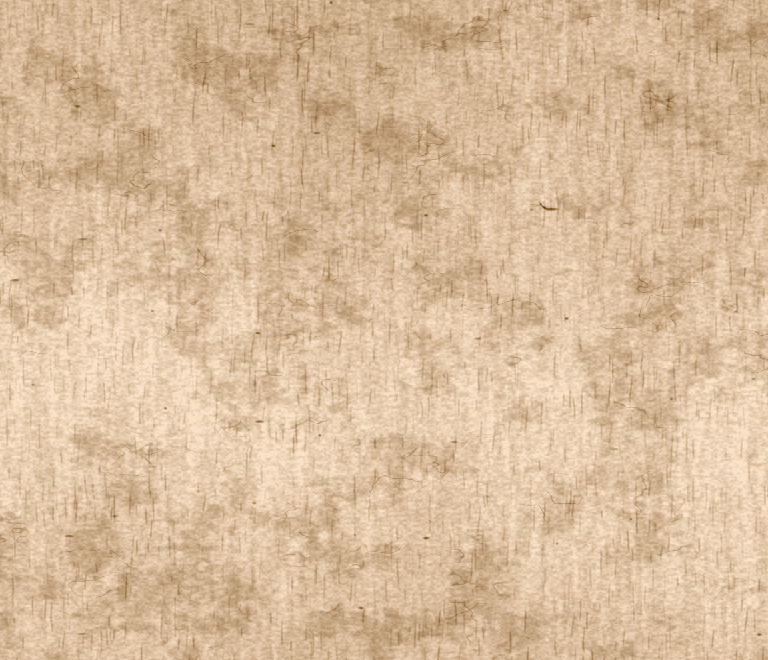
This texture is drawn by a WebGL 2 fragment shader. Its source:

```glsl
#version 300 es
precision highp float;
// Pale parchment with an upright grain: a soft light band, brown mottling,
// short dark vertical fibres, thin broken veins and a few specks.
// All layers add to one tone value, which is then mapped to a tan colour ramp.

#define BASE_TONE 0.19
#define BAND_LIGHT 0.46
#define BLOTCH_DEPTH 0.46
#define FIBRE_DEPTH 0.58
#define VEIN_DEPTH 0.55
#define GRAIN_DEPTH 0.42
#define FIBRE_CELL vec2(0.0165, 0.062)
#define FIBRE_WIDTH 0.0011
#define SPECK_CELL 0.15
#define MID_TAN vec3(0.850, 0.737, 0.610)
#define TAN_RANGE vec3(0.21, 0.24, 0.28)

uniform vec2 u_resolution;
out vec4 fragColor;

// Integer hash of a lattice cell, 0 to 1
float hash(vec2 cell, float seed) {
    uvec2 c = uvec2(ivec2(cell) + 4096);
    uint h = c.x * 1597334677u ^ c.y * 3812015801u ^ uint(seed) * 2654435769u;
    h = (h ^ (h >> 16)) * 2246822519u;
    h = (h ^ (h >> 13)) * 3266489917u;
    return float((h ^ (h >> 16)) >> 8) / 16777216.0;
}

float noise(vec2 p, float seed) {
    vec2 i = floor(p), f = fract(p);
    f = f * f * (3.0 - 2.0 * f);
    return mix(mix(hash(i, seed), hash(i + vec2(1, 0), seed), f.x),
               mix(hash(i + vec2(0, 1), seed), hash(i + vec2(1, 1), seed), f.x), f.y);
}

float fbm(vec2 p, float seed) {
    float sum = 0.0, amp = 0.533;
    for (int i = 0; i < 4; i++) {
        sum += amp * noise(p, seed + float(i));
        p = mat2(1.9, 0.5, -0.5, 1.9) * p + 3.7;
        amp *= 0.5;
    }
    return sum;
}

// Short, slightly slanted upright strokes, one at most per cell
float fibres(vec2 p, float seed, float pixel) {
    vec2 home = floor(p / FIBRE_CELL);
    float ink = 0.0;
    for (int y = -1; y <= 1; y++)
    for (int x = -1; x <= 1; x++) {
        vec2 cell = home + vec2(x, y);
        if (hash(cell, seed) > 0.68) continue;
        vec2 centre = (cell + vec2(hash(cell, seed + 1.0), hash(cell, seed + 2.0))) * FIBRE_CELL;
        vec2 d = p - centre;
        d.x -= d.y * 0.14 * (hash(cell, seed + 3.0) - 0.4);
        float halfLength = FIBRE_CELL.y * mix(0.13, 0.46, hash(cell, seed + 4.0));
        float taper = 1.0 - smoothstep(0.4, 1.0, abs(d.y) / halfLength);
        float line = 1.0 - smoothstep(0.0, FIBRE_WIDTH + pixel, abs(d.x));
        float strength = mix(0.3, 1.0, pow(hash(cell, seed + 5.0), 1.5));
        ink = max(ink, line * taper * strength);
    }
    return ink;
}

// Sparse dark flecks, flattened and slightly bent
float specks(vec2 p, float pixel) {
    vec2 cell = floor(p / SPECK_CELL);
    if (hash(cell, 70.0) > 0.6) return 0.0;
    vec2 spot = 0.15 + 0.7 * vec2(hash(cell, 71.0), hash(cell, 72.0));
    vec2 d = p - (cell + spot) * SPECK_CELL;
    d.y += 25.0 * (hash(cell, 73.0) - 0.5) * d.x * d.x;
    vec2 size = vec2(mix(0.002, 0.009, hash(cell, 74.0)), 0.0022) + pixel * 0.5;
    return (1.0 - smoothstep(0.2, 1.0, length(d / size))) * mix(0.5, 1.0, hash(cell, 75.0));
}

// One curled thread lying on the sheet
float curl(vec2 p, float pixel) {
    vec2 d = p - vec2(0.832, 0.683);
    float bend = d.y - 45.0 * pow(min(d.x, 0.0), 2.0);
    float ends = smoothstep(-0.017, -0.012, d.x) * (1.0 - smoothstep(0.006, 0.018, d.x));
    return (1.0 - smoothstep(0.0006, 0.0016 + pixel, abs(bend))) * ends;
}

void main() {
    float pixel = 1.0 / u_resolution.y;
    vec2 p = gl_FragCoord.xy * pixel;
    vec2 warped = p + 0.003 * (vec2(noise(p * 45.0, 1.0), noise(p * 45.0, 2.0)) - 0.5);

    // Broad light band, sinking gently to the right
    float rise = p.y - 0.41 + 0.08 * p.x;
    float tone = BASE_TONE - 0.25 + BAND_LIGHT * exp(-rise * rise / 0.07);
    tone += 0.28 * (noise(p * vec2(6.0, 4.0), 5.0) - 0.5);

    // Brown mottling with a ragged, crumbly surface
    float cloud = fbm(p * vec2(14.0, 19.0), 10.0);
    float crumb = fbm(p * vec2(65.0, 105.0), 20.0);
    float blotch = smoothstep(0.47, 0.72, cloud + 0.35 * (crumb - 0.5));
    tone -= BLOTCH_DEPTH * blotch * (0.4 + 0.9 * crumb);

    // Thin veins, broken up and gathered around the mottling
    float ridge = abs(fbm(warped * vec2(15.0, 27.0), 30.0) - 0.5);
    float broken = smoothstep(0.5, 0.68, noise(p * vec2(20.0, 26.0), 40.0));
    float vein = (1.0 - smoothstep(0.0, 0.022, ridge)) * broken;
    tone -= VEIN_DEPTH * vein * (0.35 + 0.65 * smoothstep(0.4, 0.58, cloud));

    // Upright grain: pale stretched bands and dark strokes
    tone += 0.36 * (noise(warped * vec2(125.0, 17.0), 50.0) - 0.5);
    float ink = max(fibres(warped, 80.0, pixel), fibres(warped + 0.507, 90.0, pixel));
    tone -= FIBRE_DEPTH * ink * (0.6 + 0.8 * noise(p * 9.0, 55.0));

    // Fine tooth of the surface, a little wider than tall
    float tooth = noise(p * vec2(140.0, 270.0), 60.0) + noise(p * vec2(330.0, 390.0), 61.0) - 1.0;
    tone += GRAIN_DEPTH * tooth;

    tone -= 1.5 * max(specks(p, pixel), curl(p, pixel));
    vec3 colour = MID_TAN + TAN_RANGE * clamp(tone, -2.0, 0.62);
    fragColor = vec4(colour, 1.0);
}
```
